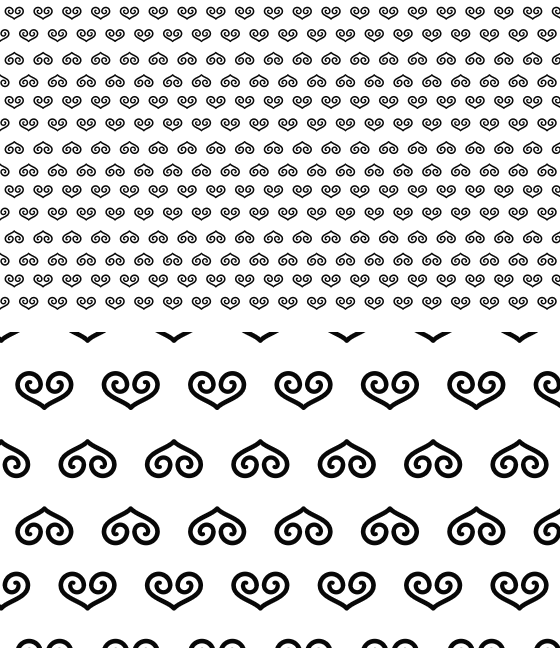
Top: the whole. Bottom: its middle third, enlarged.
Give the GLSL for this pattern, as a Shadertoy shader.

```glsl
const float CANVAS_HEIGHT = 432.0;   // design units from bottom to top
const vec2 REPEAT = vec2(39.37, 122.0);
const vec2 FIRST_HEART = vec2(19.5, 18.0);
const float ROW_STEP = 30.6;
const float FLIP_GAP = 0.6;
const vec3 PAPER = vec3(1.0);
const vec3 INK = vec3(0.03);

float segmentDistance(vec2 p, vec2 a, vec2 b) {
    vec2 ab = b - a;
    float t = clamp(dot(p - a, ab) / dot(ab, ab), 0.0, 1.0);
    return length(p - a - ab * t);
}

// Half circle opening down (side = 1) or up (side = -1)
float halfRingDistance(vec2 p, vec2 center, float radius, float side) {
    p -= center;
    p.y *= side;
    return p.y > 0.0 ? abs(length(p) - radius)
                     : length(vec2(abs(p.x) - radius, p.y));
}

vec2 cubicPoint(vec2 a, vec2 b, vec2 c, vec2 d, float t) {
    float s = 1.0 - t;
    return s * s * s * a + 3.0 * s * s * t * b + 3.0 * s * t * t * c + t * t * t * d;
}

float curveDistance(vec2 p, vec2 a, vec2 b, vec2 c, vec2 d) {
    const int STEPS = 12;
    float nearest = 1e4;
    vec2 start = a;
    for (int i = 1; i <= STEPS; i++) {
        vec2 end = cubicPoint(a, b, c, d, float(i) / float(STEPS));
        nearest = min(nearest, segmentDistance(p, start, end));
        start = end;
    }
    return nearest;
}

// Mirrored outline whose lobes curl inward, thinning toward the ends
float heartDistance(vec2 p) {
    p.x = abs(p.x);
    float axis = 2.5;
    float flank = curveDistance(p, vec2(12.2, axis), vec2(12.2, -3.2),
                                vec2(3.2, -4.4), vec2(0.0, -7.9)) - 1.05;
    float lobe = halfRingDistance(p, vec2(6.95, axis), 5.25, 1.0) - 1.05;
    float curl = halfRingDistance(p, vec2(4.8, axis), 3.1, -1.0) - 0.98;
    float hook = curveDistance(p, vec2(7.9, axis), vec2(7.9, 3.6),
                               vec2(7.1, 4.0), vec2(6.4, 3.7)) - 0.9;
    return min(min(flank, lobe), min(curl, hook));
}

vec2 centeredRepeat(vec2 p, vec2 period) {
    return mod(p + 0.5 * period, period) - 0.5 * period;
}

// Two upright rows, then two inverted rows, each shifted by half a column
float patternDistance(vec2 p) {
    float nearest = 1e4;
    for (int row = 0; row < 4; row++) {
        float inverted = step(2.0, float(row));
        vec2 center = FIRST_HEART;
        center.x += 0.5 * REPEAT.x * float(row % 2);
        center.y += ROW_STEP * float(row) + FLIP_GAP * inverted;
        vec2 local = centeredRepeat(p - center, REPEAT);
        local.y *= mix(-1.0, 1.0, inverted);
        nearest = min(nearest, heartDistance(local));
    }
    return nearest;
}

void mainImage(out vec4 fragColor, in vec2 fragCoord) {
    float unitsPerPixel = CANVAS_HEIGHT / iResolution.y;
    vec2 p = fragCoord * unitsPerPixel;
    p.y = CANVAS_HEIGHT - p.y;   // rows count down from the top edge

    float coverage = clamp(0.5 - patternDistance(p) / unitsPerPixel, 0.0, 1.0);
    fragColor = vec4(mix(PAPER, INK, coverage), 1.0);
}
```
